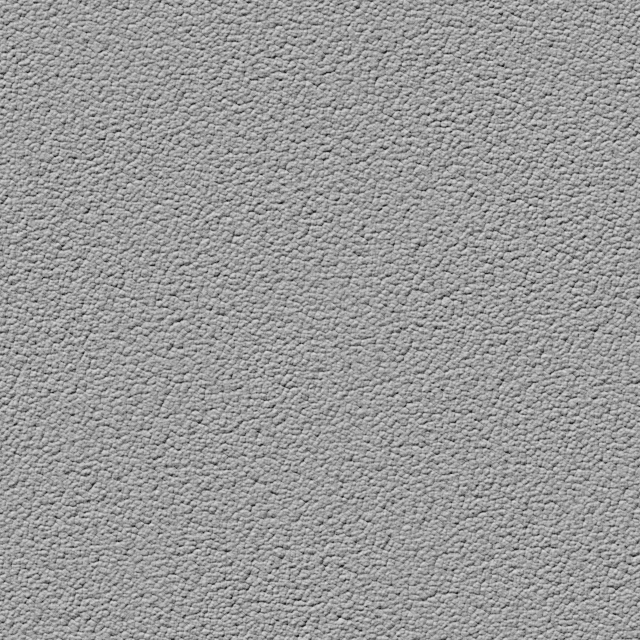
Reproduce this texture procedurally as a WebGL 2 fragment shader.

```glsl
#version 300 es
precision highp float;

// Rough grey stucco: a height field of two sizes of rounded, packed lumps
// with fine grit, lit at a low angle from the upper left. Faces turned to
// the light are pale; the creases behind the lumps form dark crevices.

uniform vec2 u_resolution;
out vec4 fragColor;

const vec2 GRAIN_STRETCH = vec2(0.92, 1.08); // grains slightly wider than tall
const vec2 LIGHT_DIR = vec2(-0.40, 0.92);
const float LIGHT_STEP = 0.0028;             // distance between slope samples
const float MEAN_HEIGHT = 0.22;
const float SLOPE_SPREAD = 0.31;
const float HEIGHT_SPREAD = 0.22;

float hash(vec2 cell) {
    return fract(sin(dot(cell, vec2(127.1, 311.7))) * 43758.5453);
}

mat2 rotation(float angle) {
    float c = cos(angle), s = sin(angle);
    return mat2(c, s, -s, c);
}

// Smooth value noise in 0..1
float valueNoise(vec2 p) {
    vec2 cell = floor(p);
    vec2 f = fract(p);
    vec2 w = f * f * (3.0 - 2.0 * f);
    float low = mix(hash(cell), hash(cell + vec2(1.0, 0.0)), w.x);
    float high = mix(hash(cell + vec2(0.0, 1.0)), hash(cell + vec2(1.0, 1.0)), w.x);
    return mix(low, high, w.y);
}

// Packed domes of random height that meet in sharp creases
float lumps(vec2 p, float heightRange) {
    vec2 cell = floor(p);
    float top = -4.0;
    for (int y = -1; y <= 1; y++) {
        for (int x = -1; x <= 1; x++) {
            vec2 id = cell + vec2(x, y);
            vec2 centre = id + vec2(hash(id), hash(id + 57.3));
            vec2 toCentre = p - centre;
            float peak = heightRange * hash(id + 113.9);
            top = max(top, peak - dot(toCentre, toCentre));
        }
    }
    return top;
}

// Lumps, smaller lumps and grit, each turned so the lattices do not line up
float stuccoHeight(vec2 p) {
    vec2 q = p * GRAIN_STRETCH;
    return lumps(rotation(0.45) * q * 130.0, 0.35)
         + 0.40 * lumps(rotation(1.13) * q * 235.0 + 19.0, 0.35)
         + 0.35 * valueNoise(rotation(2.31) * q * 300.0 + 41.0);
}

// Relief with unit spread: mostly slope, partly depth
float litRelief(vec2 p, vec2 lightDir, float stepSize) {
    vec2 offset = 0.5 * stepSize * lightDir;
    float nearLight = stuccoHeight(p + offset);
    float awayFromLight = stuccoHeight(p - offset);
    float slope = (awayFromLight - nearLight) / SLOPE_SPREAD;
    float depth = (0.5 * (nearLight + awayFromLight) - MEAN_HEIGHT) / HEIGHT_SPREAD;
    return 0.97 * slope + 0.20 * depth;
}

// Grey curve with a long dark tail and soft highlights
float reliefToGrey(float relief) {
    float r = clamp(relief, -2.6, 3.0);
    return 0.625 + 0.14 * r - 0.02 * r * r;
}

void main() {
    vec2 p = gl_FragCoord.xy / u_resolution.y;

    // Patches of slightly rougher and smoother plaster
    float roughness = mix(0.92, 1.08, valueNoise(p * 9.0 + 40.0));

    float relief = litRelief(p, LIGHT_DIR, LIGHT_STEP) * roughness;
    fragColor = vec4(vec3(reliefToGrey(relief)), 1.0);
}
```
